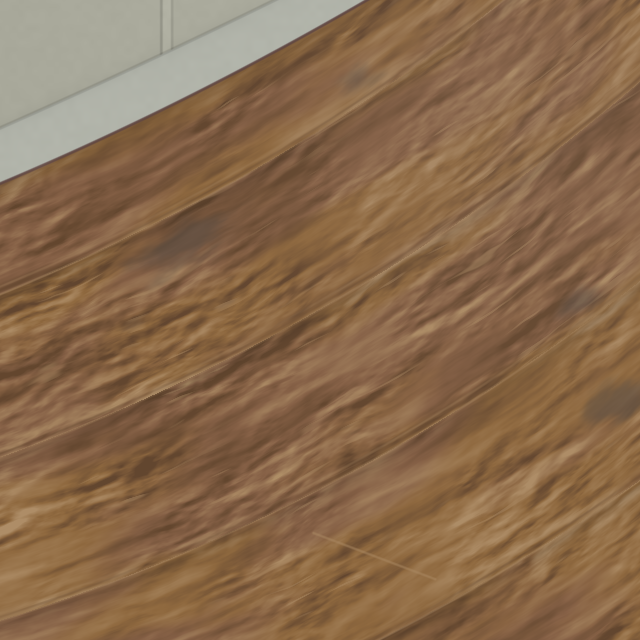
Reproduce this texture procedurally as a Shadertoy shader.

```glsl
// Worn wooden plank floor running diagonally below a pale cabinet corner.

const vec3 OCHRE  = vec3(0.560, 0.410, 0.245);
const vec3 RUSSET = vec3(0.525, 0.378, 0.275);
const vec3 UMBER  = vec3(0.400, 0.285, 0.190);
const vec3 STRAW  = vec3(0.670, 0.540, 0.390);
const vec3 SLATE  = vec3(0.330, 0.290, 0.260);
const vec3 DOOR   = vec3(0.660, 0.660, 0.605);
const vec3 PLINTH = vec3(0.695, 0.705, 0.665);
const vec3 CONTACT = vec3(0.360, 0.265, 0.270);

const float PLANK_WIDTH = 0.255;
const float PLANK_START = 0.030;
const float GRAIN_GAIN  = 0.50;
const float PATCH_GAIN  = 0.62;
const float RELIEF_GAIN = 0.95;
const float SOFTNESS    = 0.0016;
const int   KNOT_COUNT  = 4;
const vec3  KNOTS[KNOT_COUNT] = vec3[](   // centre, radius
    vec3(0.91, 0.525, 0.022), vec3(0.965, 0.37, 0.032),
    vec3(0.56, 0.877, 0.020), vec3(0.29, 0.615, 0.045));

float hash(vec2 p) {
    vec3 q = fract(p.xyx * vec3(0.1031, 0.1030, 0.0973));
    q += dot(q, q.yzx + 33.33);
    return fract((q.x + q.y) * q.z);
}

float noise(vec2 p) {
    vec2 i = floor(p), f = fract(p);
    f = f * f * (3.0 - 2.0 * f);
    return mix(mix(hash(i), hash(i + vec2(1, 0)), f.x),
               mix(hash(i + vec2(0, 1)), hash(i + vec2(1, 1)), f.x), f.y);
}

float fbm(vec2 p) {
    float sum = 0.0, amp = 0.53;
    for (int i = 0; i < 4; i++) {
        sum += amp * noise(p);
        p = p * 1.93 + vec2(17.3, 9.1);
        amp *= 0.5;
    }
    return sum;
}

// Soft line of the given half width around d = 0
float line(float d, float halfWidth) {
    return 1.0 - smoothstep(halfWidth - SOFTNESS, halfWidth + SOFTNESS, abs(d));
}

float segmentDistance(vec2 p, vec2 a, vec2 b) {
    vec2 ab = b - a;
    return length(p - a - ab * clamp(dot(p - a, ab) / dot(ab, ab), 0.0, 1.0));
}

vec3 floorColor(vec2 uv) {
    // Bent plank coordinates: x along the boards, y across them
    float across = uv.y - uv.x * (0.31 + 0.18 * uv.y + 0.12 * uv.x);
    float row = (across - PLANK_START) / PLANK_WIDTH;
    float id = floor(row);
    float seam = (row - floor(row + 0.5)) * PLANK_WIDTH;
    vec2 g = vec2(uv.x * 1.12 + 7.3 * id + 30.0, across + 10.0);
    g.y += 0.022 * (fbm(g * vec2(7.0, 14.0)) - 0.5);

    // Broad stains, long fibres and short embossed grain
    float tone = fbm(g * vec2(3.0, 11.0) + 40.0);
    float stain = fbm(g * vec2(4.5, 15.0)) - 0.5;
    float fibre = fbm(g * vec2(6.0, 75.0)) - 0.5;
    vec2 r = g * vec2(19.0, 62.0);
    float relief = fbm(r) - fbm(r + vec2(-0.25, 0.55));
    float worn = smoothstep(0.36, 0.62, fbm(g * vec2(5.0, 12.0) + 80.0));

    vec3 col = mix(OCHRE, RUSSET, smoothstep(0.36, 0.62, tone));
    float light = GRAIN_GAIN * fibre + PATCH_GAIN * stain
                + RELIEF_GAIN * relief * mix(0.25, 1.0, worn);
    col = mix(col, UMBER, clamp(-light * 3.0, 0.0, 1.1));
    col = mix(col, STRAW, clamp(light * 2.6, 0.0, 1.1));

    // Thin pale scratches lying along the fibres
    float scratch = noise(g * vec2(13.0, 150.0) + 5.0);
    col = mix(col, STRAW, 0.5 * worn * smoothstep(0.80, 0.96, scratch));

    // Dark smoky knots stretched along the boards
    for (int i = 0; i < KNOT_COUNT; i++) {
        vec2 d = uv - KNOTS[i].xy;
        d = vec2(dot(d, vec2(0.87, 0.5)) * 0.5, dot(d, vec2(-0.5, 0.87)));
        float fall = length(d) / KNOTS[i].z + 1.6 * (fbm(g * vec2(16.0, 40.0)) - 0.5);
        col = mix(col, SLATE, 0.55 * (1.0 - smoothstep(0.1, 1.25, fall)));
    }

    // Board seams: pale bevel with a shaded side and faint parallel ridges
    float wear = 0.35 + 0.65 * noise(vec2(uv.x * 9.0, id));
    col *= 1.0 - 0.13 * exp(-abs(seam + 0.008) / 0.010);
    col = mix(col, STRAW, 0.60 * wear * line(seam, 0.0018));
    col = mix(col, STRAW, 0.35 * wear * line(seam - 0.012, 0.0018));
    col = mix(col, UMBER, 0.50 * wear * line(seam - 0.006, 0.0018));
    float joint = segmentDistance(uv, vec2(0.49, 0.167), vec2(0.68, 0.095));
    col = mix(col, STRAW, 0.50 * line(joint, 0.0018));

    // Diffuse window sheen
    float sheen = exp(-7.0 * dot(uv - vec2(0.82, 0.85), uv - vec2(0.82, 0.85)));
    return mix(col, vec3(0.58, 0.47, 0.39), 0.22 * sheen);
}

vec3 cabinetColor(vec2 uv) {
    float sill = uv.y - (0.80 + 0.44 * uv.x + 0.06 * uv.x * uv.x);
    float door = smoothstep(-SOFTNESS, SOFTNESS, sill);
    vec3 col = mix(PLINTH, DOOR + 0.03 * uv.x, door);
    col *= 1.0 - 0.10 * line(sill, 0.003) - 0.04 * exp(-abs(sill) / 0.012);
    // Upright gap between two doors
    col *= 1.0 - door * (0.13 * line(uv.x - 0.252, 0.002) + 0.09 * line(uv.x - 0.269, 0.002));
    col += 0.025 * door * line(uv.x - 0.261, 0.006);
    return col + 0.012 * (noise(uv * 90.0) - 0.5);
}

void mainImage(out vec4 fragColor, in vec2 fragCoord) {
    vec2 uv = fragCoord / iResolution.xy;
    float edge = uv.y - (0.714 + 0.42 * uv.x + 0.14 * uv.x * uv.x);
    vec3 wood = floorColor(uv) * (1.0 - 0.14 * exp(min(edge, 0.0) / 0.025));
    vec3 col = mix(wood, cabinetColor(uv), smoothstep(-SOFTNESS, SOFTNESS, edge));
    col = mix(col, CONTACT, 0.75 * line(edge + 0.001, 0.0025));
    fragColor = vec4(col, 1.0);
}
```
